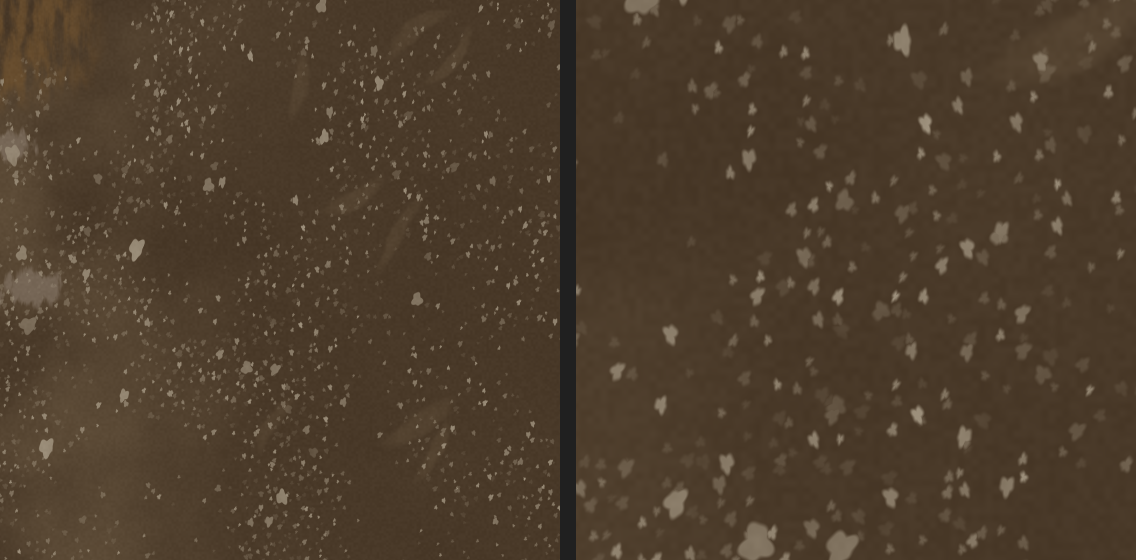
Left, the full canvas; right, a detail of the centre.
Write a Shadertoy shader that draws this texture.

```glsl
// Dusty dark brown surface: pale irregular flecks in three sizes, clustered by
// noise, over a hazy ground that lightens to the left, with faint curved
// smudges, two grey scuffs and a tan stain in the upper left corner.

const vec3 GROUND = vec3(0.270, 0.208, 0.145);
const vec3 HAZE   = vec3(0.390, 0.320, 0.235);
const vec3 FLECK  = vec3(0.630, 0.580, 0.500);
const vec3 SCUFF  = vec3(0.500, 0.440, 0.380);
const vec3 STAIN  = vec3(0.420, 0.310, 0.180);
const float EDGE_SOFTNESS = 0.0016;
const float GRAIN = 0.022;
const float LEAN = 0.22;        // sideways lean of the upright flecks
const int SMUDGE_COUNT = 8;

vec3 hash3(vec2 p) {
    vec3 q = fract(vec3(p.xyx) * vec3(0.1031, 0.1030, 0.0973));
    q += dot(q, q.yxz + 33.33);
    return fract((q.xxy + q.yzz) * q.zyx);
}

float noise(vec2 p) {
    vec2 i = floor(p), f = fract(p);
    f = f * f * (3.0 - 2.0 * f);
    float low = mix(hash3(i).x, hash3(i + vec2(1, 0)).x, f.x);
    float high = mix(hash3(i + vec2(0, 1)).x, hash3(i + vec2(1, 1)).x, f.x);
    return mix(low, high, f.y);
}

float fbm(vec2 p) {
    float sum = 0.0, weight = 0.53;
    for (int i = 0; i < 4; i++) {
        sum += weight * noise(p);
        p = mat2(1.6, 1.2, -1.2, 1.6) * p + 7.3;
        weight *= 0.5;
    }
    return sum;
}

// Chance of dust at a point: patchy, thinner on the right
float dustDensity(vec2 p) {
    float patches = smoothstep(0.25, 0.68, fbm(p * 6.0 + 3.0));
    return patches * (1.0 - 0.35 * smoothstep(0.55, 0.8, p.x));
}

// One scattered layer of flecks; returns opacity
float fleckLayer(vec2 p, float cells, float chance, vec2 radii, float dimmest, float seed) {
    float soft = max(EDGE_SOFTNESS, 0.8 / iResolution.y);
    vec2 home = floor(p * cells);
    float cover = 0.0;
    for (int y = -1; y <= 1; y++)
    for (int x = -1; x <= 1; x++) {
        vec2 cell = home + vec2(x, y);
        vec3 place = hash3(cell + seed);
        vec3 look = hash3(cell + seed + 51.7);
        vec2 center = (cell + place.xy) / cells;
        if (place.z > chance * dustDensity(center)) continue;

        // Upright, leaning and more stretched towards the top
        vec2 d = p - center;
        d.x -= d.y * LEAN * (look.z * 2.0 - 0.6);
        float stretch = 1.0 + (0.35 + 0.7 * center.y * center.y) * look.y;
        d *= vec2(sqrt(stretch), 1.0 / sqrt(stretch));

        // Lumpy outline
        float angle = atan(d.y, d.x);
        float lump = 1.0 + 0.17 * sin(3.0 * angle + 6.28 * look.x)
                         + 0.11 * sin(5.0 * angle + 6.28 * look.z);
        float radius = mix(radii.x, radii.y, look.x * look.x) * lump;
        float shape = 1.0 - smoothstep(-soft, soft, length(d) - radius);
        float strength = mix(dimmest, 1.0, look.y * look.y);
        cover = max(cover, shape * strength);
    }
    return cover;
}

// Faint bent strokes running down to the right
float smudges(vec2 p) {
    float cover = 0.0;
    for (int i = 0; i < SMUDGE_COUNT; i++) {
        vec3 place = hash3(vec2(float(i) * 3.7 + 2.0, 19.0));
        vec3 look = hash3(vec2(float(i) * 5.1 + 8.0, 43.0));
        vec2 d = p - mix(vec2(0.2, 0.1), vec2(0.85, 0.95), place.xy);
        float turn = mix(0.5, 1.4, place.z);
        d = mat2(cos(turn), sin(turn), -sin(turn), cos(turn)) * vec2(d.x, -d.y);
        d.y += (look.x - 0.5) * 8.0 * d.x * d.x;
        d += 0.014 * (fbm(p * 28.0 + look.xy * 9.0) - 0.5);
        vec2 size = vec2(mix(0.05, 0.085, look.y), mix(0.009, 0.024, look.z));
        cover = max(cover, 1.0 - smoothstep(0.55, 1.15, length(d / size)));
    }
    return cover;
}

void mainImage(out vec4 fragColor, in vec2 fragCoord) {
    vec2 p = fragCoord / iResolution.xy;
    float cloud = fbm(p * 5.0 + 11.0);
    float streak = fbm(p * vec2(75.0, 22.0));

    // Hazy ground
    float left = 1.0 - smoothstep(0.0, 0.65, p.x);
    float haze = 0.22 * cloud + left * smoothstep(0.15, 0.85, cloud) * 0.75;
    vec3 color = mix(GROUND, HAZE, haze);
    color = mix(color, HAZE, 0.38 * smudges(p) * (0.6 + 0.7 * streak));

    // Corner stain
    float stainEdge = length((p - vec2(0.0, 0.92)) / vec2(0.17, 0.13)) + 1.2 * (cloud - 0.5);
    float stain = (1.0 - smoothstep(0.5, 1.1, stainEdge)) * smoothstep(0.2, 0.75, streak);
    color = mix(color, STAIN, 0.85 * stain);

    // Grey scuffs on the left border
    for (int i = 0; i < 2; i++) {
        vec2 d = p - mix(vec2(0.015, 0.74), vec2(0.05, 0.485), float(i));
        float reach = length(d / vec2(0.055, 0.030)) + 1.5 * (streak - 0.5);
        color = mix(color, SCUFF, 0.75 * (1.0 - smoothstep(0.65, 1.1, reach)));
    }

    // Dust, fine to coarse
    float dust = fleckLayer(p, 72.0, 0.80, vec2(0.0021, 0.0047), 0.14, 5.0);
    dust = max(dust, fleckLayer(p, 25.0, 0.32, vec2(0.0045, 0.0080), 0.30, 133.0));
    dust = max(dust, fleckLayer(p, 9.0, 0.26, vec2(0.0090, 0.0150), 0.60, 271.0));
    color = mix(color, FLECK, dust * (0.82 + 0.2 * streak));

    color += GRAIN * (noise(p * 240.0) - 0.5);
    fragColor = vec4(color, 1.0);
}
```
